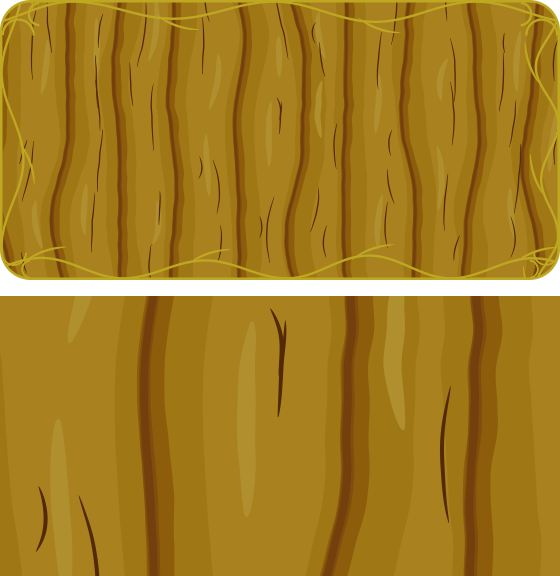
Top, the full canvas; bottom, a detail of the centre.
A Shadertoy shader for this texture:

```glsl
#define PLANK_WIDTH 0.2085
#define SEAM_SWAY 0.075
#define CRACKS_PER_PLANK 5
#define CORNER_RADIUS 0.11
#define VINE_HALF_WIDTH 0.0042
#define WOOD vec3(0.663, 0.506, 0.120)
#define SHADE vec3(0.625, 0.468, 0.082)
#define SHINE vec3(0.692, 0.560, 0.185)
#define BARK vec3(0.555, 0.365, 0.045)
#define GROOVE vec3(0.450, 0.250, 0.050)
#define CRACK vec3(0.330, 0.160, 0.030)
#define VINE vec3(0.745, 0.655, 0.130)

const float PI = 3.14159;

float hash(float n) { return fract(sin(n * 127.1 + 3.7) * 43758.5); }

float noise(float x) {
    float i = floor(x), f = fract(x);
    return mix(hash(i), hash(i + 1.0), f * f * (3.0 - 2.0 * f));
}

// Antialiased coverage of a signed distance
float fill(float d) { return clamp(0.5 - d * iResolution.y, 0.0, 1.0); }

float band(float d, float lo, float hi) { return fill(max(lo - d, d - hi)); }

// Bowed stroke from a to b, tapered at both ends
float stroke(vec2 p, vec2 a, vec2 b, float bend, float halfWidth) {
    vec2 axis = b - a;
    float t = clamp(dot(p - a, axis) / dot(axis, axis), 0.0, 1.0);
    float arch = 4.0 * t * (1.0 - t);
    vec2 side = normalize(vec2(-axis.y, axis.x));
    vec2 spine = a + axis * t + side * bend * arch;
    return fill(length(p - spine) - halfWidth * sqrt(arch));
}

// Circular arc centred on the angle "facing"
float curl(vec2 p, vec2 center, float radius, float facing, float span) {
    vec2 q = p - center;
    float angle = abs(mod(atan(q.y, q.x) - facing + PI, 2.0 * PI) - PI);
    float ring = abs(length(q) - radius) - VINE_HALF_WIDTH;
    return fill(max(ring, (angle - span) * radius));
}

// Wavy vine touching its edge once per period, with a tendril on each wave
float vine(float along, float across, float period, float amp, float seed) {
    float u = along / period, cell = floor(u);
    float a = amp * mix(0.75, 1.15, hash(cell + seed));
    float wave = a * (1.0 - cos(2.0 * PI * u)) + 0.006;
    float slope = a * 2.0 * PI / period * sin(2.0 * PI * u);
    float stem = fill(abs(across - wave) / sqrt(1.0 + slope * slope) - VINE_HALF_WIDTH);
    vec2 q = vec2((fract(u) - 0.5) * period, across);
    vec2 root = vec2(-0.06, a * 1.8), tip = vec2(0.09, a * 2.0 + 0.045);
    return max(stem, stroke(q, root, tip, 0.012, VINE_HALF_WIDTH));
}

float seam(float k, float y) {
    float sway = noise(y * 3.2 + k * 17.3) - 0.5;
    float ragged = noise(y * 24.0 + k * 41.0) - 0.5;
    return 0.01 + k * PLANK_WIDTH + SEAM_SWAY * sway + 0.004 * ragged;
}

vec3 paintSeam(vec3 col, vec2 p, float k) {
    float d = p.x - seam(k, p.y);
    float broad = noise(p.y * 4.0 + k * 9.1);
    float rough = 0.008 * (noise(p.y * 18.0 + k * 5.3) - 0.5);
    col = mix(col, SHADE, band(d, -0.015 - 0.04 * broad, 0.09 - 0.04 * broad));
    col = mix(col, BARK, band(d, -0.008 + rough * 0.5, 0.026 + rough));
    col = mix(col, mix(GROOVE, BARK, 0.5), band(d, -0.007, 0.008 + rough * 0.5));
    return mix(col, GROOVE, band(d, -0.0052, 0.0045 + rough * 0.2));
}

// Pale streaks and thin cracks that follow the grain of one plank
vec3 paintGrain(vec3 col, vec2 p, float k) {
    float middle = 0.5 * (seam(k, p.y) + seam(k + 1.0, p.y)) + 0.015;
    vec2 q = vec2(p.x - middle, p.y);
    for (int j = 0; j < 2; j++) {
        float s = k * 31.0 + float(j) * 7.0;
        vec2 a = vec2(0.07 * (hash(s) - 0.5), 0.1 + 0.42 * (float(j) + hash(s + 1.0)));
        vec2 b = a + vec2(0.03 * (hash(s + 2.0) - 0.3), mix(0.12, 0.24, hash(s + 3.0)));
        col = mix(col, SHINE, stroke(q, a, b, 0.03 * (hash(s + 4.0) - 0.5), 0.011));
    }
    for (int j = 0; j < CRACKS_PER_PLANK; j++) {
        float s = 500.0 + k * 53.0 + float(j) * 9.0;
        float y = (float(j) + hash(s + 1.0)) / float(CRACKS_PER_PLANK);
        vec2 a = vec2(0.10 * (hash(s) - 0.5), y - 0.06);
        vec2 b = a + vec2(0.04 * (hash(s + 2.0) - 0.5), mix(0.07, 0.26, hash(s + 3.0)));
        col = mix(col, CRACK, stroke(q, a, b, 0.025 * (hash(s + 4.0) - 0.5), 0.0024));
    }
    return col;
}

void mainImage(out vec4 fragColor, in vec2 fragCoord) {
    vec2 p = fragCoord / iResolution.y;
    vec2 size = iResolution.xy / iResolution.y;

    // Planks
    vec3 col = WOOD;
    float planks = ceil(size.x / PLANK_WIDTH);
    for (float k = 0.0; k < planks; k++) col = paintSeam(col, p, k);
    for (float k = 0.0; k < planks; k++) col = paintGrain(col, p, k);

    // Vines along the four edges
    float leaf = vine(p.x - 0.26, size.y - p.y, 0.72, 0.040, 1.0);
    leaf = max(leaf, vine(p.x - 0.44, p.y, 0.585, 0.036, 8.0));
    leaf = max(leaf, vine(0.74 - p.y, p.x, 0.62, 0.040, 15.0));
    leaf = max(leaf, vine(p.y - 0.16, size.x - p.x, 0.40, 0.038, 22.0));

    // Corner curls, smaller at the bottom
    vec2 corner = 0.5 * size - abs(p - 0.5 * size);
    vec2 c = corner * (p.y < 0.5 * size.y ? 1.3 : 1.0);
    leaf = max(leaf, curl(c, vec2(0.143, 0.050), 0.040, PI, 1.5));
    leaf = max(leaf, curl(c, vec2(0.065, 0.125), 0.055, -0.5 * PI, 1.6));

    // Rounded frame
    vec2 r = CORNER_RADIUS - corner;
    float frame = length(max(r, 0.0)) + min(max(r.x, r.y), 0.0) - CORNER_RADIUS;
    leaf = max(leaf, band(frame, -0.009, 0.01));
    col = mix(col, VINE, leaf);
    fragColor = vec4(mix(vec3(1.0), col, fill(frame)), 1.0);
}
```
